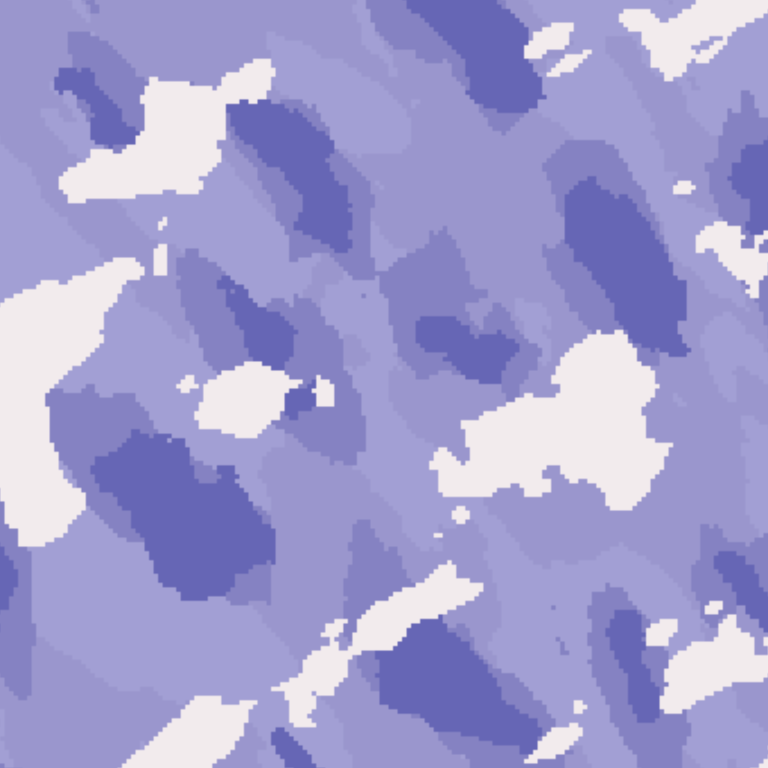
A WebGL 2 fragment shader for this texture:

```glsl
#version 300 es
precision highp float;
// Stained tissue: slanted dark nuclei with ragged halos on pale lilac, torn by white gaps.
// Jittered ellipses give the nuclei, fractal noise the gaps and outlines;
// flat tones are sampled on a coarse square grid and softly blended.

uniform vec2 u_resolution;
out vec4 fragColor;

float hash(vec2 p) {
    return fract(sin(dot(p, vec2(127.1, 311.7))) * 43758.5453);
}

float noise(vec2 p) {
    vec2 i = floor(p), f = fract(p);
    f = f * f * (3.0 - 2.0 * f);
    return mix(mix(hash(i), hash(i + vec2(1, 0)), f.x),
               mix(hash(i + vec2(0, 1)), hash(i + vec2(1, 1)), f.x), f.y);
}

// Four octaves, normalised to 0..1
float fbm(vec2 p) {
    float sum = 0.0, amp = 0.533;
    for (int i = 0; i < 4; i++) {
        sum += amp * noise(p);
        p = p * 2.03 + vec2(17.3, 9.1);
        amp *= 0.5;
    }
    return sum;
}

// Coordinates of p in a frame whose x axis points along the angle
vec2 rotate(vec2 p, float angle) {
    float c = cos(angle), s = sin(angle);
    return vec2(c * p.x + s * p.y, c * p.y - s * p.x);
}

// Approximate signed distance to the nearest elongated nucleus
float nuclei(vec2 p) {
    vec2 spacing = vec2(0.40, 0.22);
    vec2 bend = vec2(noise(p * 9.0), noise(p * 9.0 + 31.7)) - 0.5;
    vec2 q = rotate(p + 0.055 * bend, -1.05);
    vec2 home = floor(q / spacing);
    float nearest = 1.0;
    for (int y = -1; y <= 1; y++) {
        for (int x = -1; x <= 1; x++) {
            vec2 id = home + vec2(x, y);
            vec2 jitter = vec2(hash(id + 3.1), hash(id + 7.7)) - 0.5;
            vec2 d = q - (id + 0.5 + 0.55 * jitter) * spacing;
            float size = mix(0.45, 1.35, hash(id + 12.4));
            float tilt = 0.7 * (hash(id + 21.9) - 0.5);
            float r = length(rotate(d, tilt) / (size * vec2(0.106, 0.042)));
            nearest = min(nearest, (r - 1.0) * 0.042 * size);
        }
    }
    return nearest;
}

vec3 tissue(vec2 p) {
    float dist = nuclei(p);
    float body = dist + 0.07 * (fbm(p * 16.0 + 5.0) - 0.5);
    float halo = dist + 0.15 * (fbm(rotate(p, -1.2) * vec2(7.0, 13.0) + 40.0) - 0.5);

    // Pale ground in two close tones
    float wash = fbm(rotate(p, -0.9) * vec2(5.0, 9.0) + 70.0);
    vec3 color = wash > 0.5 ? vec3(0.635, 0.625, 0.83) : vec3(0.605, 0.59, 0.805);

    if (halo < 0.019) color = vec3(0.52, 0.51, 0.76);
    if (body < 0.0) color = vec3(0.40, 0.40, 0.71);

    // White gaps lean up to the right and keep clear of the nuclei
    float gap = fbm(rotate(p, 0.55) * vec2(5.5, 8.5) + 90.0);
    gap += 2.5 * min(dist - 0.04, 0.0);
    if (gap > 0.59) color = vec3(0.95, 0.92, 0.93);
    return color;
}

void main() {
    vec2 uv = gl_FragCoord.xy / min(u_resolution.x, u_resolution.y);

    // Blend the four nearest grid samples across narrow borders
    float cells = 170.0;
    vec2 grid = uv * cells - 0.5;
    vec2 base = floor(grid);
    vec2 blend = smoothstep(0.2, 0.8, fract(grid));
    vec3 color = vec3(0.0);
    for (int y = 0; y <= 1; y++) {
        for (int x = 0; x <= 1; x++) {
            vec2 corner = vec2(x, y);
            vec2 weight = mix(1.0 - blend, blend, corner);
            color += weight.x * weight.y * tissue((base + corner + 0.5) / cells);
        }
    }
    fragColor = vec4(color, 1.0);
}
```
